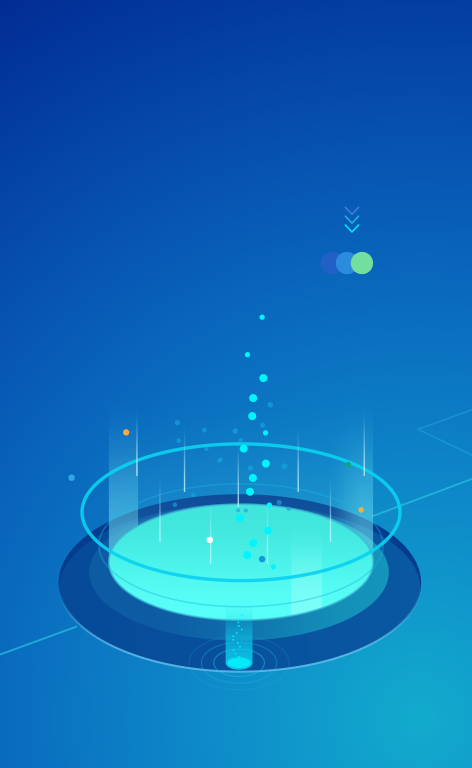
Reproduce this background procedurally as a Shadertoy shader.

```glsl
// Glowing cyan pool on a dark round platform, with light curtain, rings and rising dots, on a blue gradient.

float px; // one screen pixel in canvas units (canvas height = 100)

float hash(float n) { return fract(sin(n * 127.1) * 43758.5453); }
float fill(float d) { return clamp(0.5 - d / px, 0.0, 1.0); }
float stroke(float d, float halfWidth) { return fill(abs(d) - halfWidth); }

float ellipse(vec2 p, vec2 r) {
    float k = length(p / r);
    return k * (k - 1.0) / max(length(p / (r * r)), 1e-4);
}

float segment(vec2 p, vec2 a, vec2 b) {
    vec2 ab = b - a;
    return length(p - a - ab * clamp(dot(p - a, ab) / dot(ab, ab), 0.0, 1.0));
}

void paint(inout vec3 col, vec3 ink, float alpha) { col = mix(col, ink, alpha); }

void dot2(inout vec3 col, vec2 p, vec2 c, float r, vec3 ink, float alpha) {
    paint(col, ink, alpha * fill(length(p - c) - r));
}

void mainImage(out vec4 fragColor, in vec2 fragCoord) {
    px = 100.0 / iResolution.y;
    vec2 p = fragCoord * px;
    p.x += 30.6 - 0.5 * iResolution.x * px;
    vec3 cyan = vec3(0.0, 0.96, 1.0), sky = vec3(0.4, 0.78, 0.95);

    // Background: light spreads from the lower right
    float d = length(p - vec2(54.7, 6.3)) / 100.0;
    vec3 col = vec3(0.07 - 0.06 * d, 0.67 - 0.46 * d, 0.80 - 0.19 * d * d);

    // Thin floor lines and the open corner at the right
    float floorLine = min(segment(p, vec2(-40, 0.2), vec2(9.8, 18.4)), segment(p, vec2(48.4, 32.8), vec2(101, 52.5)));
    paint(col, vec3(0.15, 0.75, 0.88), 0.75 * stroke(floorLine, 0.12));
    float corner = min(segment(p, vec2(54.3, 44.1), vec2(68.1, 49.1)), segment(p, vec2(54.3, 44.1), vec2(68.1, 37.5)));
    paint(col, vec3(0.15, 0.68, 0.88), 0.45 * stroke(corner, 0.1));

    // Platform: dark rim, lit face, lower edge, inner step
    float rim = ellipse(p - vec2(31.1, 24.1), vec2(23.6, 11.55));
    float face = ellipse(p - vec2(31.1, 23.4), vec2(23.5, 11.0));
    paint(col, vec3(0.01, 0.23, 0.56), fill(rim));
    paint(col, mix(vec3(0.02, 0.28, 0.59), vec3(0.04, 0.35, 0.64), p.x / 60.0), fill(max(face, rim)));
    paint(col, sky, 0.8 * stroke(rim, 0.13) * smoothstep(25.0, 14.0, p.y));
    float stepD = ellipse(p - vec2(31.0, 25.5), vec2(19.5, 8.9));
    paint(col, mix(vec3(0.05, 0.36, 0.64), vec3(0.08, 0.58, 0.73), smoothstep(18.0, 50.0, p.x)), fill(stepD));

    // Light curtain, brightest at both sides
    float side = abs(p.x - 31.25);
    float wall = fill(side - 17.2) * smoothstep(48.5, 27.0, p.y) * step(26.8, p.y);
    float panel = p.x < 31.25 ? fill(13.4 - side) : smoothstep(11.0, 16.0, side);
    paint(col, vec3(0.45, 0.9, 0.95), wall * (0.16 + 0.42 * panel));

    // Pool with a pale vertical reflection
    vec2 q = p - vec2(31.25, 26.8);
    float pool = ellipse(q, vec2(17.2, 7.55));
    vec3 water = mix(vec3(0.34, 1.0, 0.97), vec3(0.25, 0.9, 0.86), smoothstep(-7.0, 7.0, q.y));
    paint(water, vec3(0.65, 1.0, 0.98), 0.45 * fill(abs(p.x - 39.8) - 2.0) * smoothstep(32.0, 21.0, p.y));
    paint(col, water, fill(pool));
    paint(col, vec3(0.25, 0.72, 0.85), 0.7 * stroke(pool, 0.12));

    // Floating rings
    float thin = ellipse(p - vec2(31.25, 29.0), vec2(18.5, 8.0));
    paint(col, vec3(0.1, 0.7, 0.88), 0.4 * stroke(thin, 0.1));
    float halo = ellipse(p - vec2(31.25, 33.3), vec2(20.7, 8.9));
    paint(col, vec3(0.04, 0.82, 0.94), 0.92 * stroke(halo, 0.22));

    // Small beam at the front with ripples around its foot
    vec2 foot = p - vec2(31.0, 13.7);
    for (int i = 1; i < 4; i++) {
        float s = 1.7 + 1.6 * float(i);
        paint(col, vec3(0.1, 0.72, 0.9), (0.75 - 0.19 * float(i)) * stroke(ellipse(foot, vec2(s, s * 0.54)), 0.07));
    }
    float base = ellipse(foot, vec2(1.75, 0.9));
    float beam = fill(abs(foot.x) - 1.75) * step(0.0, foot.y) * smoothstep(8.5, 0.0, foot.y);
    paint(col, vec3(0.05, 0.8, 0.92), max(0.85 * beam, 0.95 * fill(base)));
    paint(col, cyan, 0.8 * fill(base + 0.25));
    for (float i = 0.0; i < 14.0; i++) {
        vec2 bubble = vec2(31.0 + 1.8 * (hash(i + 3.0) - 0.5), 14.0 + 0.45 * i);
        dot2(col, p, bubble, 0.12, cyan, 0.8);
    }

    // Falling streaks of light
    for (float i = 0.0; i < 9.0; i++) {
        float x = 17.7 + 2.9 * i + 0.1 * i * i;
        float y = p.y - 32.0 - 4.0 * cos(3.1416 * i) - 2.0 * cos(0.785 * i);
        paint(col, vec3(0.75, 0.95, 1.0), 0.8 * stroke(p.x - x, 0.09) * step(0.0, y) * smoothstep(9.0, 0.0, y));
    }

    // Faint scattered dots, then the rising bright dots
    for (float i = 0.0; i < 18.0; i++) {
        vec2 c = vec2(21.0 + 23.0 * hash(i + 1.0), 33.0 + 19.0 * pow(hash(i + 41.0), 1.8));
        dot2(col, p, c, 0.25 + 0.13 * hash(i + 9.0), vec3(0.08, 0.65, 0.87), 0.65);
    }
    for (float i = 0.0; i < 16.0; i++) {
        vec2 c = vec2(33.2 - (1.0 + 0.1 * i) * cos(2.5 * (i - 1.0)), 58.7 - 32.5 * pow(i / 15.0, 0.7));
        dot2(col, p, c, i < 2.0 || mod(i, 5.0) == 0.0 ? 0.34 : 0.52, cyan, 1.0);
    }

    // Accent dots
    dot2(col, p, vec2(9.2, 37.8), 0.42, vec3(0.2, 0.68, 0.92), 0.9);
    dot2(col, p, vec2(16.3, 43.7), 0.4, vec3(1.0, 0.68, 0.2), 1.0);
    dot2(col, p, vec2(46.9, 33.6), 0.35, vec3(1.0, 0.68, 0.2), 1.0);
    dot2(col, p, vec2(27.2, 29.7), 0.42, vec3(1.0), 1.0);
    dot2(col, p, vec2(34.0, 27.2), 0.42, vec3(0.08, 0.6, 0.88), 1.0);
    dot2(col, p, vec2(45.2, 39.5), 0.35, vec3(0.05, 0.65, 0.5), 1.0);

    // Three chevrons and three overlapping discs
    for (float i = 0.0; i < 3.0; i++) {
        vec2 v = vec2(abs(p.x - 45.7), p.y - 72.1 + 1.15 * i);
        paint(col, mix(vec3(0.3, 0.5, 0.85), cyan, i / 2.0), 0.9 * stroke(segment(v, vec2(0), vec2(0.85, 0.9)), 0.1));
        vec3 disc = i < 1.0 ? vec3(0.13, 0.38, 0.78) : i < 2.0 ? vec3(0.17, 0.55, 0.87) : vec3(0.45, 0.87, 0.62);
        dot2(col, p, vec2(43.1 + 1.95 * i, 65.75), 1.45, disc, 1.0);
    }
    fragColor = vec4(col, 1.0);
}
```
